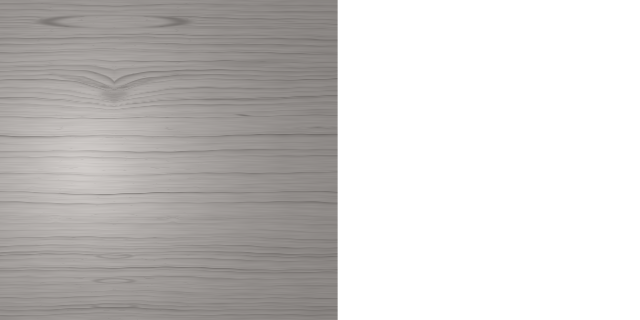
Write a Shadertoy shader that draws this texture.

```glsl
// A grey softwood board beside an empty white panel.
// Jittered growth rings run along the board, bent around mirrored knots;
// stretched cellular noise adds fibres, and a soft radial light shades it.

float hash(float n) { return fract(sin(n * 127.1) * 43758.5); }

vec2 hash2(vec2 p) {
    return fract(sin(vec2(dot(p, vec2(127.1, 311.7)), dot(p, vec2(269.5, 183.3)))) * 43758.5);
}

// Distance to the nearest scattered cell point
float cellular(vec2 p) {
    vec2 cell = floor(p), local = fract(p);
    float nearest = 2.0;
    for (int j = -1; j <= 1; j++)
        for (int i = -1; i <= 1; i++) {
            vec2 o = vec2(i, j);
            nearest = min(nearest, length(o + hash2(cell + o) - local));
        }
    return nearest;
}

// Growth rings: crisp upper edge, fading downwards
float rings(float depth, float along, float count, float seed, float px) {
    float row = floor(depth * count), dark = 0.0;
    for (float k = -1.0; k <= 1.0; k++) {
        float id = row + k + seed;
        float d = depth - (row + k + 0.5 + 0.75 * (hash(id) - 0.5)) / count;
        float fade = 0.0022 + 0.004 * hash(id + 7.3);
        float strength = 0.25 + 0.75 * hash(id + 3.7);
        strength *= 0.75 + 0.25 * sin(along * 7.0 + id * 2.4);
        dark = max(dark, strength * smoothstep(-px, 0.0, d) * exp(-max(d, 0.0) / fade));
    }
    return dark;
}

// Soft horizontal lens-shaped mark
float streak(vec2 p, vec2 size) {
    vec2 q = p / size;
    return exp(-dot(q, q));
}

void mainImage(out vec4 fragColor, in vec2 fragCoord) {
    float px = 1.0 / iResolution.y;
    vec2 p = fragCoord * px;
    p.y = 1.0 - p.y;
    float side = abs(p.x - 0.357);

    // Fibres and flecks
    float fibre = cellular(p * vec2(9.0, 150.0));
    float fleck = cellular(vec2(side * 30.0, p.y * 170.0) + 40.0);

    // Bend the grain: gentle waves, the dipping knot and two small arches
    float depth = p.y + 0.004 * sin(side * 5.0 + p.y * 9.0)
                + 0.002 * sin(p.x * 13.0 + p.y * 23.0)
                + 0.0007 * sin(p.x * 61.0 + p.y * 47.0);
    depth -= 0.05 * exp(-side / 0.11) * streak(vec2(0.0, p.y - 0.285), vec2(1.0, 0.065));
    depth += 0.008 * streak(vec2(side - 0.184, p.y - 0.684), vec2(0.016, 0.012));

    // Long eye near the top pushes the rings aside
    vec2 eyePos = vec2(side / 0.21, (p.y - 0.068) / 0.02);
    float eye = length(eyePos);
    depth -= 0.01 * sign(eyePos.y) * smoothstep(0.5, 1.0, eye) * exp(-eye * 0.6);

    // Tight rings in the upper and lower parts, wide ones between
    float tight = 1.0 - smoothstep(0.33, 0.38, p.y) + smoothstep(0.67, 0.72, p.y);
    float grain = rings(depth, p.x, 21.0, 11.0, px);
    grain = max(grain, 0.75 * tight * rings(depth, p.x, 62.0, 90.0, px));
    grain = max(grain, 0.22 * rings(depth, p.x, 100.0, 300.0, px));
    grain *= mix(0.25, 1.0, smoothstep(0.8, 1.15, eye));

    // Eye outline, thickest at its ends
    float outline = exp(-pow((eye - 1.0) / 0.17, 2.0));
    grain = max(grain, outline * mix(0.25, 0.85, smoothstep(0.05, 0.2, side)));

    // Speckled wedge above the dark heart of the main knot
    float wedge = p.y - 0.278 + 0.25 * side;
    float wedgeMark = streak(vec2(side, wedge), vec2(0.19, 0.009)) * smoothstep(0.27, 0.22, side);
    grain = max(grain, wedgeMark * (0.4 + 0.6 * fleck));
    float heart = streak(vec2(side, p.y - 0.302 + 0.4 * side), vec2(0.045, 0.022));
    grain = max(grain, heart * (0.45 + 0.5 * fleck));

    // Loose streaks on the right, and small lenses down the mirror line
    grain = max(grain, 0.9 * streak(p - vec2(0.76, 0.36 + 0.1 * (p.x - 0.76)), vec2(0.025, 0.003)));
    grain = max(grain, 0.6 * fleck * streak(p - vec2(1.0, 0.4), vec2(0.09, 0.006)));
    grain = max(grain, 0.4 * streak(p - vec2(0.8, 0.195 - 0.04 * (p.x - 0.8)), vec2(0.14, 0.01)));
    for (float k = 0.0; k < 3.0; k++) {
        vec2 lens = vec2(side, p.y - 0.8 - 0.078 * k) / vec2(0.05 + 0.03 * hash(k), 0.007);
        grain = max(grain, 0.5 * exp(-pow((length(lens) - 1.0) / 0.3, 2.0)));
    }

    // Light pool, then grain and fibre shading
    float reach = length(p - vec2(0.26, 0.51));
    float grey = 0.52 + 0.29 * exp(-pow(reach / 0.42, 1.3));
    grey -= 0.035 * (fibre - 0.45);
    grey -= 0.04 * smoothstep(0.75, 1.0, fleck) * smoothstep(0.4, 0.1, side);
    grey *= 1.0 - 0.27 * grain;
    vec3 wood = grey + vec3(0.013, -0.004, -0.014);

    // White panel beside the board
    float panel = smoothstep(-0.5 * px, 0.5 * px, p.x - 1.055);
    fragColor = vec4(mix(wood, vec3(1.0), panel), 1.0);
}
```
